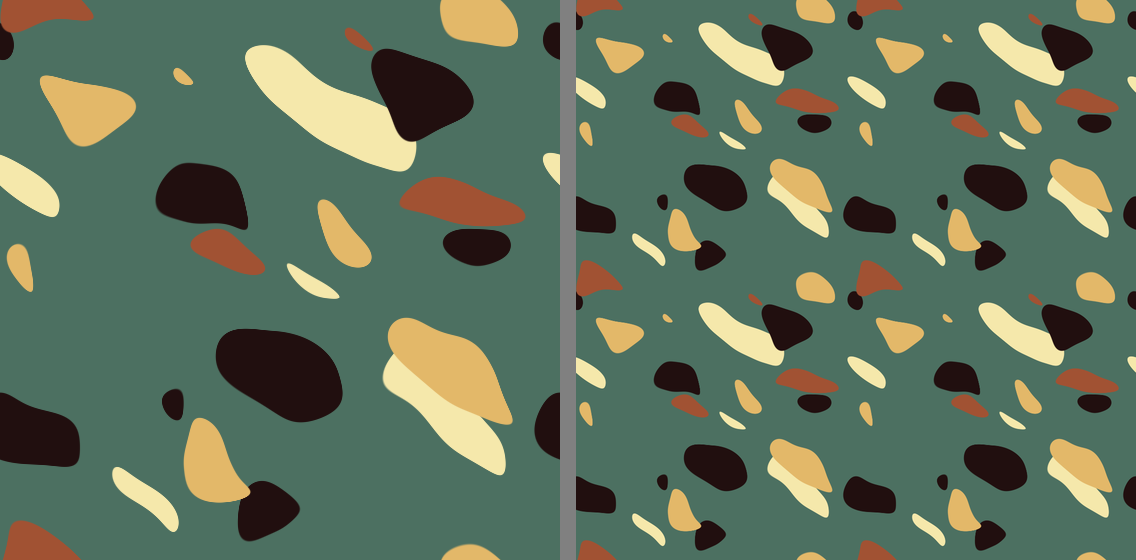
Left: one tile. Right: repeated 2 by 2.
Write a three.js fragment shader that draws this pattern.

```glsl
// Terrazzo of smooth, slanted pebbles in four colours on a flat green ground.
// Each layer scatters tapered, bent ellipses by a low-discrepancy sequence,
// warps them with wrapping gradient noise and joins them with a smooth minimum.
varying vec2 vUv;

const vec3 GROUND = vec3(0.300, 0.440, 0.380);
const vec3 CREAM  = vec3(0.960, 0.910, 0.670);
const vec3 DARK   = vec3(0.130, 0.060, 0.060);
const vec3 RUST   = vec3(0.630, 0.320, 0.200);
const vec3 OCHRE  = vec3(0.890, 0.720, 0.410);

const int   MAX_PEBBLES = 8;      // most pebbles in one layer
const float SMALLEST    = 0.25;   // smallest radius relative to the largest
const float JITTER      = 0.14;   // random shift of the positions
const float ANGLE_SPREAD = 0.5;   // range of directions, radians
const float TAPER       = 0.7;    // range of the egg shape
const float BEND        = 0.7;    // range of the banana shape
const float WARP_CELLS  = 6.0;    // whole noise cells across the canvas
const float WARP_AMOUNT = 0.065;
const float BLEND       = 0.025;  // rounding where pebbles meet
const float EDGE        = 0.0012; // half width of the smoothed edge

vec2 hash2(vec2 p) {
  vec3 h = fract(vec3(p.xyx) * vec3(0.1031, 0.1030, 0.0973));
  h += dot(h, h.yzx + 33.33);
  return fract((h.xx + h.yz) * h.zy);
}

// Slope of one lattice point, wrapped at the canvas border
float cornerSlope(vec2 cell, vec2 corner, vec2 f, float seed) {
  vec2 id = mod(cell + corner, WARP_CELLS);
  float turn = 6.2832 * hash2(id + seed * 17.0 + 3.0).x;
  return dot(vec2(cos(turn), sin(turn)), f - corner);
}

float gradientNoise(vec2 uv, float seed) {
  vec2 p = uv * WARP_CELLS;
  vec2 cell = floor(p);
  vec2 f = p - cell;
  vec2 u = f * f * f * (f * (f * 6.0 - 15.0) + 10.0);
  float low  = mix(cornerSlope(cell, vec2(0.0, 0.0), f, seed),
                   cornerSlope(cell, vec2(1.0, 0.0), f, seed), u.x);
  float high = mix(cornerSlope(cell, vec2(0.0, 1.0), f, seed),
                   cornerSlope(cell, vec2(1.0, 1.0), f, seed), u.x);
  return mix(low, high, u.y);
}

float smoothMin(float a, float b) {
  float h = max(BLEND - abs(a - b), 0.0) / BLEND;
  return min(a, b) - h * h * BLEND * 0.25;
}

// Approximate distance to a tapered, bent ellipse with half axes r
float pebble(vec2 p, vec2 r, float taper, float bend) {
  vec2 q = p / r;
  float along = clamp(q.x, -1.3, 1.3);
  q.y = (q.y + bend * (along * along - 0.4)) / (1.0 + taper * along);
  float k = length(q);
  return k * (k - 1.0) / max(length(q / r), 0.0001);
}

// Coverage of one layer; first is the index of its first pebble
float pebbles(vec2 uv, float first, float count, float radius,
              float aspect, float angle) {
  vec2 warp = vec2(gradientNoise(uv, first + 1.0),
                   gradientNoise(uv, first + 2.0));
  vec2 p = uv + WARP_AMOUNT * warp;
  float d = 1.0;
  for (int i = 0; i < MAX_PEBBLES; i++) {
    float n = float(i);
    if (n >= count) break;
    float id = first + n;
    vec2 place = hash2(vec2(id, 11.0)) - 0.5;
    vec2 form  = hash2(vec2(id, 27.0));
    vec2 curve = hash2(vec2(id, 43.0)) - 0.5;

    // Even scatter, measured to the nearest wrapped copy
    vec2 center = 0.5 + id * vec2(0.7549, 0.5698) + JITTER * place;
    vec2 offset = fract(p - center + 0.5) - 0.5;

    float turn = angle + ANGLE_SPREAD * (form.x - 0.5);
    vec2 axis = vec2(cos(turn), sin(turn));
    vec2 q = vec2(dot(offset, axis), dot(offset, vec2(-axis.y, axis.x)));

    float size = radius * mix(SMALLEST, 1.0, n / (count - 1.0));
    float stretch = sqrt(aspect * mix(0.75, 1.25, form.y));
    vec2 halfAxes = size * vec2(stretch, 1.0 / stretch);
    d = smoothMin(d, pebble(q, halfAxes, TAPER * curve.x, BEND * curve.y));
  }
  return 1.0 - smoothstep(-EDGE, EDGE, d);
}

void main() {
  // Layers from bottom to top: first index, count, radius, aspect, angle
  vec3 color = GROUND;
  color = mix(color, CREAM, pebbles(vUv, 0.0, 5.0, 0.101, 3.0, -0.90));
  color = mix(color, DARK,  pebbles(vUv, 5.0, 8.0, 0.092, 1.6, -0.60));
  color = mix(color, RUST,  pebbles(vUv, 20.0, 4.0, 0.074, 2.3, -0.30));
  color = mix(color, OCHRE, pebbles(vUv, 13.0, 7.0, 0.078, 2.1, -0.60));
  gl_FragColor = vec4(color, 1.0);
}
```
